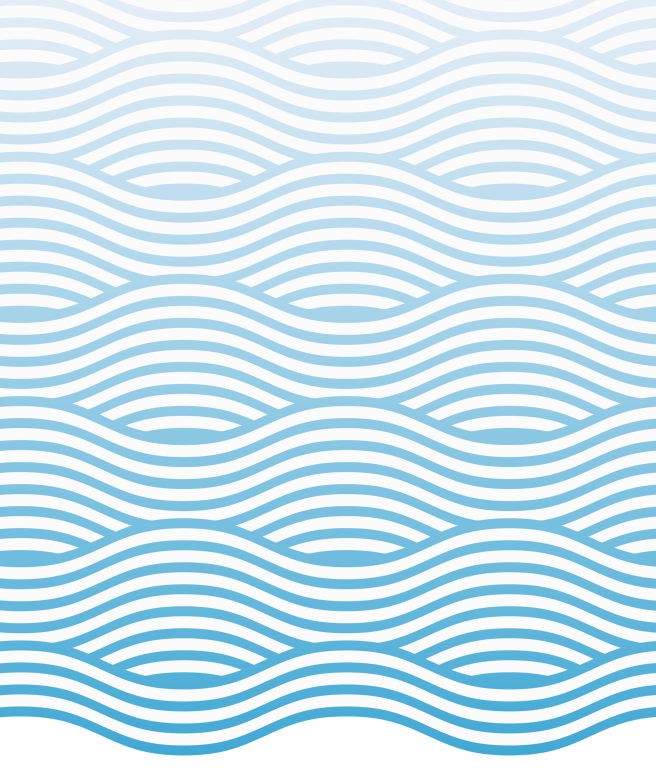
Reproduce this pattern procedurally as a Shadertoy shader.

```glsl
// Overlapping bands of parallel wave lines, shaded from pale to deep blue.
// Bands are painted back to front, each half a period out of step with the
// one behind it; the frontmost band ends in a wavy hem on white.

#define PERIOD 0.4245      // wave length, in canvas heights
#define CREST_X 0.239      // crest position of the even bands
#define AMPLITUDE 0.0254
#define FLATNESS 0.05      // third harmonic that broadens crests and troughs
#define FIRST_BAND 0.0703  // mean depth of band 0, measured from the top
#define BAND_STEP 0.1591
#define LAST_BAND 5
#define LINE_PITCH 0.02865
#define LINE_WIDTH 0.0130
#define HEM_LINES 4.0      // lines in the frontmost band

const float TAU = 6.2831853;
const vec3 PALE_BLUE = vec3(0.89, 0.93, 0.965);
const vec3 DEEP_BLUE = vec3(0.24, 0.655, 0.83);
const vec3 PAPER = vec3(0.99, 0.985, 0.99);

// Rounded wave in -1..1 with its crest at x = 0
float wave(float x) {
    float t = TAU * x / PERIOD;
    return (cos(t) - FLATNESS * cos(3.0 * t)) / (1.0 - FLATNESS);
}

// Smooth step about zero, one pixel to either side
float edge(float d, float pixel) {
    return smoothstep(-pixel, pixel, d);
}

// Line coverage at a depth below the upper edge of a band
float lines(float depth, float pixel) {
    float d = max(depth, 0.5 * LINE_WIDTH) - 0.5 * LINE_WIDTH;
    float offset = abs(mod(d + 0.5 * LINE_PITCH, LINE_PITCH) - 0.5 * LINE_PITCH);
    return edge(0.5 * LINE_WIDTH - offset, pixel);
}

void mainImage(out vec4 fragColor, in vec2 fragCoord) {
    vec2 p = fragCoord / iResolution.y;
    p.y = 1.0 - p.y;                       // depth from the top
    float pixel = 0.75 / iResolution.y;

    // Paint the bands from back to front
    float ink = 0.0;
    float depth = 0.0;
    for (int i = -1; i <= LAST_BAND; i++) {
        float band = float(i);
        float top = FIRST_BAND + band * BAND_STEP - 0.5 * LINE_WIDTH;
        depth = p.y - top + AMPLITUDE * wave(p.x - CREST_X - 0.5 * PERIOD * band);
        ink = mix(ink, lines(depth, pixel), edge(depth, pixel));
    }

    // Cut the front band below its last line
    float hem = (HEM_LINES - 1.0) * LINE_PITCH + LINE_WIDTH;
    float below = edge(depth - hem, pixel);
    ink *= 1.0 - edge(depth - hem - 2.0 * pixel, pixel);

    // Vertical colour gradient
    vec3 blue = mix(PALE_BLUE, DEEP_BLUE, pow(clamp(p.y, 0.0, 1.0), 1.1));
    vec3 ground = mix(PAPER, vec3(1.0), below);
    fragColor = vec4(mix(ground, blue, ink), 1.0);
}
```
